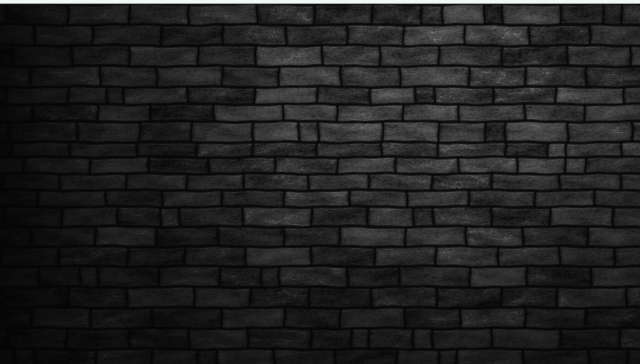
Reproduce this texture procedurally as a Shadertoy shader.

```glsl
// Top edge of each course and x of its first joint, in 1/440 of the canvas height
const float courseTop[20] = float[20](5., 30., 55., 80., 105., 126., 147., 172., 190., 210.,
                                      230., 250., 274., 298., 322., 347., 372., 397., 422., 447.);
const float firstJoint[19] = float[19](8., 43., 11., 41., 5., 38., 14., 12., 34., 2.,
                                       47., -1., 39., 2., 41., 7., 41., 4., 37.);

float hash(vec2 p) {
    return fract(sin(dot(p, vec2(127.1, 311.7))) * 4375.85);
}

// Cellular noise: distances to the nearest and second nearest points
vec2 cellular(vec2 p) {
    vec2 cell = floor(p), near = vec2(9.0);
    for (int j = -1; j <= 1; j++)
    for (int i = -1; i <= 1; i++) {
        vec2 c = cell + vec2(i, j);
        float d = length(c + vec2(hash(c), hash(c + 57.3)) - p);
        near = d < near.x ? vec2(d, near.x) : vec2(near.x, min(near.y, d));
    }
    return near;
}

float sines(vec2 p) {
    float sum = 0.0, amp = 0.5;
    for (int i = 0; i < 4; i++) {
        sum += amp * sin(p.x + 1.7 * sin(p.y)) * cos(p.y + 1.3 * sin(p.x * 0.7));
        p = mat2(1.5, 1.1, -1.1, 1.5) * p + 2.3;
        amp *= 0.55;
    }
    return sum;
}

float jointAt(float i, float row) {
    return i + 0.17 * (hash(vec2(i, row * 3.7 + 1.0)) - 0.5);
}

void mainImage(out vec4 fragColor, in vec2 fragCoord) {
    float pixel = 440.0 / iResolution.y;
    vec2 wall = vec2(fragCoord.x, iResolution.y - fragCoord.y) * pixel;

    // Slightly wavy courses
    vec2 q = wall + vec2(0.6 * sin(wall.y * 0.21 + wall.x * 0.02),
                         0.7 * sin(wall.x * 0.045 + wall.y * 0.03) + 0.35 * sin(wall.x * 0.15));
    int course = 0;
    for (int k = 1; k < 19; k++) if (q.y >= courseTop[k]) course = k;
    float row = float(course);

    // Uneven brick lengths
    float u = (q.x - firstJoint[course]) / 74.5;
    float i = floor(u);
    if (u < jointAt(i, row)) i -= 1.0;
    else if (u >= jointAt(i + 1.0, row)) i += 1.0;
    float left = jointAt(i, row), right = jointAt(i + 1.0, row);
    vec2 id = vec2(i, row);

    // A few bricks are cut into a long and a short piece
    if (hash(id + 8.1) > 0.93) {
        float cut = mix(left, right, 0.7);
        if (u < cut) right = cut;
        else { left = cut; id += 31.0; }
    }
    vec2 lo = vec2(left * 74.5 + firstJoint[course], courseTop[course]);
    vec2 hi = vec2(right * 74.5 + firstJoint[course], courseTop[course + 1]);

    // Rounded brick outline with worn edges
    vec2 grainPos = q + id * 43.0;
    float rough = sines(grainPos * 0.16);
    vec2 d = abs(q - 0.5 * (lo + hi)) - 0.5 * (hi - lo) + 3.2;
    float edge = length(max(d, 0.0)) + min(max(d.x, d.y), 0.0) - 2.0 + 0.7 * rough;
    float face = 1.0 - smoothstep(-0.9 - 0.5 * pixel, 0.6 + 0.5 * pixel, edge);

    // Smudges, fine grain and creases
    float smudge = sines(grainPos * vec2(0.055, 0.13));
    float grain = cellular(grainPos * vec2(0.22, 0.4)).x;
    vec2 warped = grainPos * vec2(0.035, 0.09) + 0.5 * rough + vec2(0.0, grainPos.x * 0.025);
    vec2 crack = cellular(warped);
    float crease = (1.0 - smoothstep(0.0, 0.12, crack.y - crack.x)) * step(0.55, hash(id + 4.4))
                 * smoothstep(-0.1, 0.4, smudge);
    float tone = 0.7 + 0.55 * hash(id + 2.2) + 0.5 * smudge + 0.4 * (0.45 - grain) + 0.5 * crease;

    // Lit upper arris, fainter lower arris, dark hollows near the joints
    float upper = exp(-pow((q.y - lo.y - 2.8) / 1.2, 2.0));
    float lower = exp(-pow((hi.y - q.y - 3.0) / 1.3, 2.0));
    tone *= mix(0.72, 1.0, smoothstep(0.0, 5.0, -edge));
    tone += (0.4 * upper + 0.25 * lower) * (0.7 + rough);

    // Soft pool of light right of centre
    vec2 away = (wall - vec2(530.0, 125.0)) / vec2(330.0, 230.0);
    float light = 0.06 + 0.19 * exp(-dot(away, away));
    light *= mix(0.55, 1.0, smoothstep(0.0, 130.0, wall.x));

    float mortar = 0.018 + 0.09 * light * (1.0 + rough);
    float value = mix(mortar, light * max(tone, 0.15), face);
    vec3 color = value * vec3(1.0, 0.995, 0.985);

    // Pale strip above the wall
    color = mix(vec3(0.95, 0.97, 0.96), color, smoothstep(-pixel, pixel, wall.y - 4.5));
    fragColor = vec4(color, 1.0);
}
```
